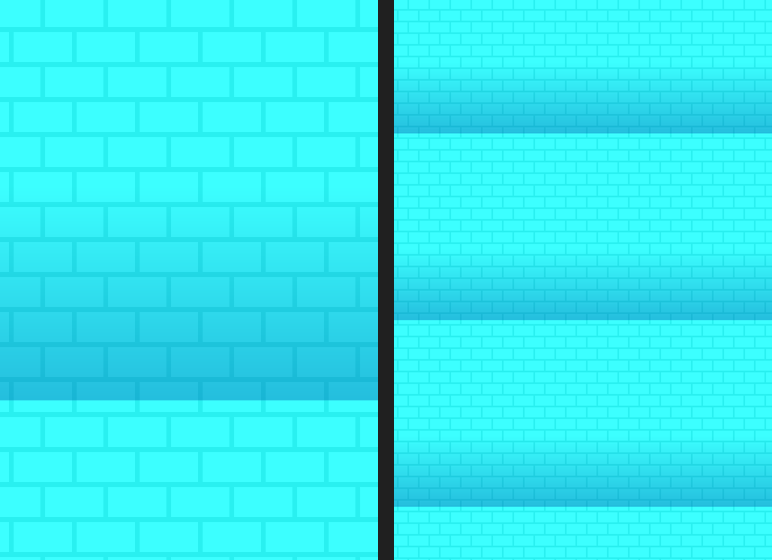
Left: one tile. Right: repeated 3 by 3.
A WebGL 2 fragment shader for this pattern:

```glsl
#version 300 es
precision highp float;

uniform vec2 u_resolution;
out vec4 outColor;

// Distance from p to the nearest whole number
float toNearestLine(float p) {
    return 0.5 - abs(fract(p) - 0.5);
}

// Coverage of a band of the given half width, smoothed over one pixel
float band(float dist, float halfWidth, float pixel) {
    return 1.0 - smoothstep(-0.5, 0.5, (dist - halfWidth) / pixel);
}

void main() {
    vec2 uv = gl_FragCoord.xy / u_resolution;
    vec2 pixel = 1.0 / u_resolution;

    // Running bond: 6 bricks across, 16 courses, odd courses shifted by half
    const vec2 bricks = vec2(6.0, 16.0);
    vec2 cell = uv * bricks - vec2(0.179, 0.156);
    cell.x += 0.5 * mod(floor(cell.y), 2.0);

    // Mortar joints, measured in canvas units
    float upright = band(toNearestLine(cell.x) / bricks.x, 0.0062, pixel.x);
    float level = band(toNearestLine(cell.y) / bricks.y, 0.0046, pixel.y);
    vec3 brickColor = vec3(0.235, 1.0, 1.0);
    vec3 mortarColor = vec3(0.16, 0.94, 0.94);
    vec3 color = mix(brickColor, mortarColor, max(upright, level));

    // Blue shade that deepens downward and stops at a crisp edge
    const float shadeTop = 0.667;
    const float shadeBottom = 0.285;
    float shade = clamp((shadeTop - uv.y) / (shadeTop - shadeBottom), 0.0, 1.0);
    shade *= smoothstep(-0.5, 0.5, (uv.y - shadeBottom) / pixel.y);
    color = mix(color, vec3(0.0, 0.36, 0.67), 0.4 * shade);

    outColor = vec4(color, 1.0);
}
```
